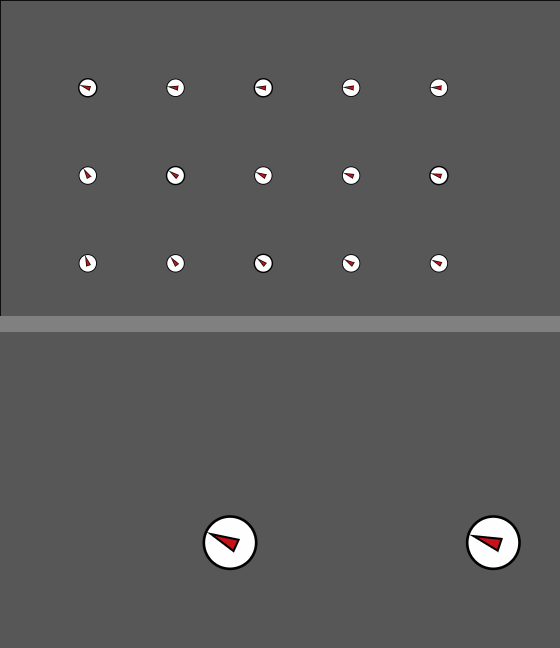
Top, the full canvas; bottom, a detail of the centre.
This pattern is drawn by a Shadertoy shader. Its source:

```glsl
// A 5 by 3 grid of white dials on flat grey, each with a red arrow aimed at
// one shared target near the upper left. Cells come from rounding to the grid;
// discs and arrows are signed distances, in units of the canvas height.

#define GRID       vec2(5.0, 3.0)       // dials across and down
#define SPACING    0.27778              // distance between dial centres
#define TARGET     vec2(0.0694, 0.2083) // aim point, measured from the top left
#define DISC       0.0262               // radius of the white face
#define RIM_THIN   0.0028
#define RIM_THICK  0.0045
#define TIP        0.0268               // arrow tip ahead of the centre
#define TAIL       0.0081               // arrow base behind the centre
#define HALF_BASE  0.0079               // half width of the arrow base
#define ARROW_LINE 0.0022               // arrow outline
#define EDGE       0.0027               // top and left canvas line

const vec3 GREY  = vec3(0.34);
const vec3 BLACK = vec3(0.005);
const vec3 WHITE = vec3(0.995);
const vec3 RED   = vec3(0.78, 0.07, 0.10);

// Antialiased coverage of the inside of a distance field
float cover(float dist, float pixel) {
    return clamp(0.5 - dist / pixel, 0.0, 1.0);
}

// Isosceles triangle pointing along +x, with mitred corners
float arrowDistance(vec2 p) {
    vec2 sideNormal = normalize(vec2(HALF_BASE, TIP + TAIL));
    float side = dot(vec2(p.x - TIP, abs(p.y)), sideNormal);
    return max(side, -p.x - TAIL);
}

// Some dials carry a heavier rim, along two diagonals of the grid
float rimWidth(vec2 cell) {
    float offset = min(abs(cell.x - cell.y), abs(cell.x - 2.0 * cell.y - 1.0));
    return offset < 0.5 ? RIM_THICK : RIM_THIN;
}

void mainImage(out vec4 fragColor, in vec2 fragCoord) {
    float pixel = 1.0 / iResolution.y;
    vec2 p = vec2(fragCoord.x, iResolution.y - fragCoord.y) * pixel; // y down

    // Nearest dial
    vec2 cell = clamp(floor(p / SPACING + 0.5), vec2(1.0), GRID);
    vec2 centre = cell * SPACING;
    vec2 q = p - centre;

    // Turn the arrow towards the target
    vec2 aim = normalize(TARGET - centre);
    vec2 local = vec2(dot(q, aim), dot(q, vec2(-aim.y, aim.x)));

    float disc = length(q) - DISC;
    float arrow = arrowDistance(local);

    // Layers from back to front
    vec3 color = GREY;
    color = mix(color, BLACK, cover(min(p.x, p.y) - EDGE, pixel));
    color = mix(color, BLACK, cover(disc - rimWidth(cell), pixel));
    color = mix(color, WHITE, cover(disc, pixel));
    color = mix(color, BLACK, cover(arrow, pixel));
    color = mix(color, RED, cover(arrow + ARROW_LINE, pixel));

    fragColor = vec4(color, 1.0);
}
```
